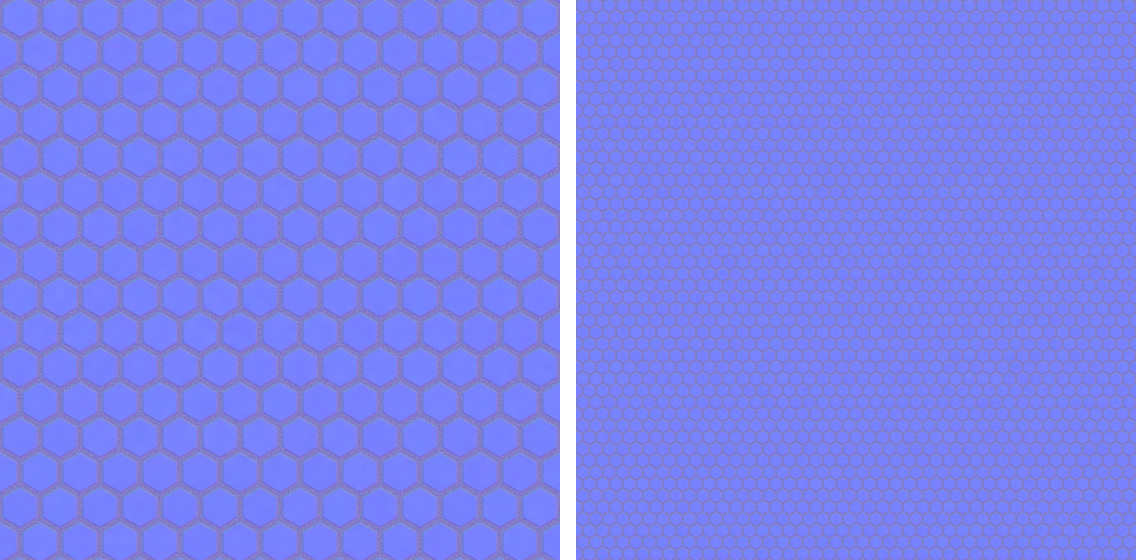
Left: one tile. Right: repeated 3 by 3.
Reproduce this texture map procedurally as a WebGL 1 fragment shader.

```glsl
precision highp float;
// Normal map of pointy-top hexagon tiles with thin bevels and grainy grout, 14 across by 16 down.

uniform vec2 u_resolution;

const vec2 GRID = vec2(14.0, 16.0);       // tiles across, rows down (even row count)
const float ROW_STEP = 0.8660254;         // row spacing in tile pitches
const float APOTHEM = 0.425;              // tile half width in tile pitches
const float CORNER_POWER = 40.0;          // higher gives sharper corners
const float EDGE_HALF = 0.018;            // half width of the bevel line
const float EDGE_JITTER = 0.012;          // roughness of the tile outline
const vec2 EDGE_TILT = vec2(0.075, 0.085);
const float TILE_TILT = 0.014;            // colour change from tile to tile
const float TILE_WAVE = 0.022;            // soft unevenness of the glaze
const float WAVE_PERIOD = 42.0;
const float GRAIN_PERIOD = 300.0;
const vec3 GRAIN_AMOUNT = vec3(0.10, 0.12, 0.10);
const vec3 TILE_COLOR = vec3(0.47, 0.51, 1.00);
const vec3 GROUT_COLOR = vec3(0.51, 0.49, 0.79);
const vec3 EDGE_COLOR = vec3(0.49, 0.50, 0.85);

vec2 hash2(vec2 p) {
  vec3 q = fract(p.xyx * vec3(0.1031, 0.1030, 0.0973));
  q += dot(q, q.yzx + 33.33);
  return fract((q.xx + q.yz) * q.zy);
}

// Dot product of a lattice gradient with the offset to its corner
float cornerValue(vec2 cell, vec2 corner, vec2 f, float period, float seed) {
  float angle = 6.2831853 * hash2(mod(cell + corner, period) + seed).x;
  return dot(vec2(cos(angle), sin(angle)), f - corner);
}

// Gradient noise that wraps over the canvas
float gradientNoise(vec2 uv, float period, float seed) {
  vec2 p = uv * period;
  vec2 cell = floor(p);
  vec2 f = p - cell;
  vec2 u = f * f * f * (f * (f * 6.0 - 15.0) + 10.0);
  float low = mix(cornerValue(cell, vec2(0.0, 0.0), f, period, seed),
                  cornerValue(cell, vec2(1.0, 0.0), f, period, seed), u.x);
  float high = mix(cornerValue(cell, vec2(0.0, 1.0), f, period, seed),
                   cornerValue(cell, vec2(1.0, 1.0), f, period, seed), u.x);
  return mix(low, high, u.y);
}

// Distance to a softly rounded hexagon in x, its outward direction in yz
vec3 hexagon(vec2 q) {
  vec2 axisA = vec2(0.5, ROW_STEP);
  vec2 axisB = vec2(0.5, -ROW_STEP);
  vec3 side = vec3(q.x, dot(q, axisA), dot(q, axisB));
  vec3 reach = abs(side);
  float farthest = max(max(reach.x, max(reach.y, reach.z)), 0.0001);
  vec3 weight = pow(reach / farthest, vec3(CORNER_POWER));
  float total = max(weight.x + weight.y + weight.z, 0.0001);
  float dist = farthest * pow(total, 1.0 / CORNER_POWER) - APOTHEM;
  vec3 w = weight * sign(side) / total;
  return vec3(dist, vec2(1.0, 0.0) * w.x + axisA * w.y + axisB * w.z);
}

void main() {
  vec2 uv = gl_FragCoord.xy / u_resolution;
  vec2 p = uv * GRID;
  float aa = 0.7 * GRID.x / u_resolution.x;

  // Nearest tile among the neighbouring staggered rows
  vec3 hex = vec3(10.0, 0.0, 0.0);
  vec2 tileId = vec2(0.0);
  for (int i = -1; i <= 1; i++) {
    float row = floor(p.y) + float(i);
    float x = p.x + 0.5 * (1.0 - mod(row, 2.0));
    vec2 local = vec2(fract(x) - 0.5, (p.y - row - 0.5) * ROW_STEP);
    vec3 candidate = hexagon(local);
    if (candidate.x < hex.x) {
      hex = candidate;
      tileId = mod(vec2(floor(x), row), GRID);
    }
  }

  vec3 grain = vec3(gradientNoise(uv, GRAIN_PERIOD, 3.0),
                    gradientNoise(uv, GRAIN_PERIOD, 41.0),
                    gradientNoise(uv, GRAIN_PERIOD, 87.0));
  vec2 wave = vec2(gradientNoise(uv, WAVE_PERIOD, 11.0),
                   gradientNoise(uv, WAVE_PERIOD, 59.0));
  float dist = hex.x + EDGE_JITTER * grain.x;

  // Glazed tile faces over grainy grout
  vec3 tile = TILE_COLOR;
  tile.xy += TILE_TILT * (hash2(tileId + 7.0) - 0.5) + TILE_WAVE * wave;
  vec3 grout = GROUT_COLOR + GRAIN_AMOUNT * grain;
  vec3 color = mix(tile, grout, smoothstep(-aa, aa, dist));

  // Bevel tinted by the direction it faces
  vec3 edge = EDGE_COLOR + 0.5 * GRAIN_AMOUNT * grain;
  edge.xy += EDGE_TILT * hex.yz;
  float band = 1.0 - smoothstep(max(EDGE_HALF - aa, 0.0), EDGE_HALF + aa, abs(dist));
  color = mix(color, edge, band);

  gl_FragColor = vec4(clamp(color, 0.0, 1.0), 1.0);
}
```
